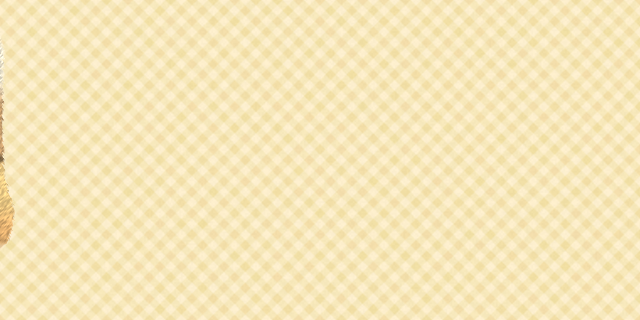
A Shadertoy shader for this pattern:

```glsl
float hash(vec2 p) {
    p = fract(p * vec2(0.1031, 0.1137));
    p += dot(p, p.yx + 33.33);
    return fract((p.x + p.y) * p.x * 17.3);
}

float noise(vec2 p) {
    vec2 cell = floor(p), f = fract(p);
    f = f * f * (3.0 - 2.0 * f);
    return mix(mix(hash(cell), hash(cell + vec2(1, 0)), f.x),
               mix(hash(cell + vec2(0, 1)), hash(cell + vec2(1, 1)), f.x), f.y);
}

// Soft-edged stripes of equal dark and light width
float stripe(float t) {
    float wave = cos(6.28318 * t);
    float soft = 0.2 + 3.0 * fwidth(t);
    return smoothstep(-soft, soft, wave);
}

// Diagonal woven checks: light, half-tone and dark diamonds
vec3 gingham(vec2 p) {
    vec2 thread = vec2(p.x + p.y, p.x - p.y) * 15.0;
    float warp = stripe(thread.x), weft = stripe(thread.y);
    vec3 light = vec3(0.992, 0.937, 0.805);
    vec3 middle = vec3(0.968, 0.91, 0.733);
    vec3 warm = vec3(0.955, 0.867, 0.67);
    vec3 olive = vec3(0.943, 0.875, 0.64);

    // Each dark check takes its own tint between warm and olive
    vec2 check = floor(thread + 0.5);
    vec3 dark = mix(olive, warm, hash(check + 60.0));
    float depth = warp + weft;
    vec3 color = mix(light, middle, min(depth, 1.0));
    color = mix(color, dark, max(depth - 1.0, 0.0));

    // Slight tint differences in the half-tones and a fine thread grain
    float tint = hash(floor(thread * 2.0 + 0.5) + 90.0) - 0.5;
    color += vec3(0.003, -0.002, -0.012) * tint;
    return color + 0.022 * (noise(p * 190.0) - 0.5);
}

// Frayed tan fringe along the left border
vec3 addFringe(vec3 color, vec2 p) {
    float bulge = 0.009 + 0.034 * exp(-pow((p.y - 0.33) / 0.095, 2.0));
    float ends = smoothstep(0.21, 0.25, p.y) * smoothstep(0.91, 0.84, p.y);
    float fray = 0.012 * (noise(vec2(p.x * 90.0, p.y * 190.0 + p.x * 200.0)) - 0.5);
    float edge = (bulge + fray) * ends - p.x;
    float aa = 1.5 / iResolution.y;

    vec3 fiber = mix(vec3(0.89, 0.69, 0.44), vec3(0.92, 0.79, 0.52),
                     smoothstep(0.28, 0.38, p.y));
    fiber = mix(fiber, vec3(0.78, 0.62, 0.43), smoothstep(0.46, 0.53, p.y));
    fiber = mix(fiber, vec3(0.96, 0.93, 0.84), smoothstep(0.66, 0.76, p.y));
    fiber *= 1.0 - 0.4 * exp(-pow((p.y - 0.505) / 0.012, 2.0));
    fiber *= 0.8 + 0.4 * noise(vec2(p.x * 120.0, p.y * 190.0 - p.x * 150.0));

    color = mix(color, vec3(1.0, 0.96, 0.86),
                0.5 * ends * smoothstep(-0.007, 0.0, edge));
    return mix(color, fiber, ends * smoothstep(-aa, aa, edge));
}

void mainImage(out vec4 fragColor, in vec2 fragCoord) {
    vec2 p = fragCoord / iResolution.y;
    vec3 color = addFringe(gingham(p), p);
    fragColor = vec4(clamp(color, 0.0, 1.0), 1.0);
}
```
